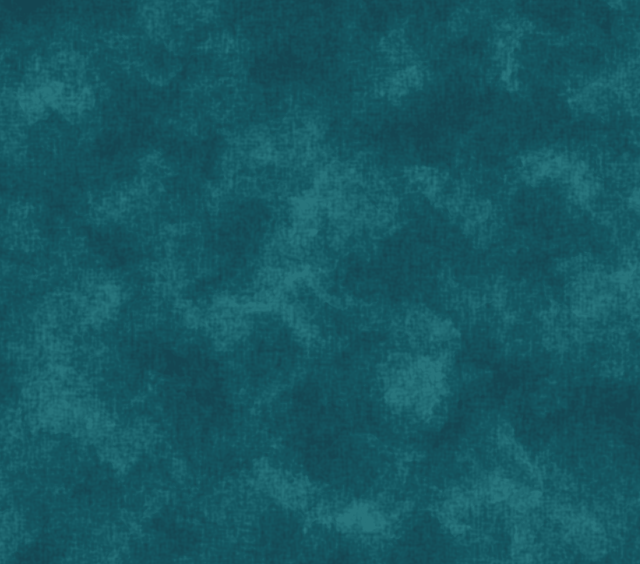
Write a Shadertoy shader that draws this texture.

```glsl
#define CLOUD_SCALE 5.2
#define CLOUD_GAIN 0.62
#define CLOUD_CONTRAST 0.62
#define PATCH_STRENGTH 0.14
#define WARP 0.045
#define THREADS 160.0
#define THREAD_CONTRAST 0.21
#define GRAIN_CONTRAST 0.24
#define DEEP_TEAL vec3(0.080, 0.275, 0.320)
#define MID_TEAL vec3(0.078, 0.345, 0.385)
#define PALE_TEAL vec3(0.155, 0.460, 0.488)

// Random unit gradient for a lattice cell
vec2 cellGradient(vec2 cell) {
    vec3 h = fract(cell.xyx * vec3(0.1031, 0.1030, 0.0973));
    h += dot(h, h.yzx + 33.33);
    float angle = 6.28318 * fract((h.x + h.y) * h.z);
    return vec2(cos(angle), sin(angle));
}

float gradientNoise(vec2 p) {
    vec2 i = floor(p), f = fract(p);
    vec2 u = f * f * f * (f * (f * 6.0 - 15.0) + 10.0);
    vec2 e = vec2(0.0, 1.0);
    float a = dot(cellGradient(i), f);
    float b = dot(cellGradient(i + e.yx), f - e.yx);
    float c = dot(cellGradient(i + e.xy), f - e.xy);
    float d = dot(cellGradient(i + e.yy), f - e.yy);
    return mix(mix(a, b, u.x), mix(c, d, u.x), u.y);
}

float fbm(vec2 p) {
    float sum = 0.0, amplitude = 1.0;
    for (int octave = 0; octave < 5; octave++) {
        sum += amplitude * gradientNoise(p);
        p = mat2(1.6, 1.2, -1.2, 1.6) * p + 17.3;
        amplitude *= CLOUD_GAIN;
    }
    return sum;
}

// Mottled dye: broad clouds with ragged pale patches
float dye(vec2 p) {
    vec2 bend = vec2(fbm(p * 9.0 + 41.0), fbm(p * 9.0 + 83.0));
    vec2 q = (p + WARP * bend) * vec2(0.92, 1.08);
    float clouds = fbm(q * CLOUD_SCALE + 9.0);
    float blots = fbm(q * CLOUD_SCALE * 1.7 + 57.0) + 0.4 * clouds;
    float patches = smoothstep(0.05, 0.50, blots);
    return CLOUD_CONTRAST * clouds + PATCH_STRENGTH * (patches - 0.33);
}

// Woven cloth: uneven threads along both axes
float weave(vec2 p) {
    float warpThread = gradientNoise(p * vec2(THREADS, THREADS * 0.22) + 5.0);
    float weftThread = gradientNoise(p * vec2(THREADS * 0.3, THREADS) + 71.0);
    return warpThread + 0.8 * weftThread;
}

void mainImage(out vec4 fragColor, in vec2 fragCoord) {
    vec2 p = fragCoord / iResolution.y;
    float grain = gradientNoise(p * THREADS + 29.0)
                + 0.7 * gradientNoise(p * THREADS * 0.45 + 13.0);
    float tone = 0.475 + dye(p) + THREAD_CONTRAST * weave(p) + GRAIN_CONTRAST * grain;

    // Tone ramp from shaded to faded cloth
    vec3 color = mix(DEEP_TEAL, MID_TEAL, clamp(tone * 2.0, 0.0, 1.0));
    color = mix(color, PALE_TEAL, clamp(tone * 2.0 - 1.0, 0.0, 1.0));
    fragColor = vec4(color, 1.0);
}
```
